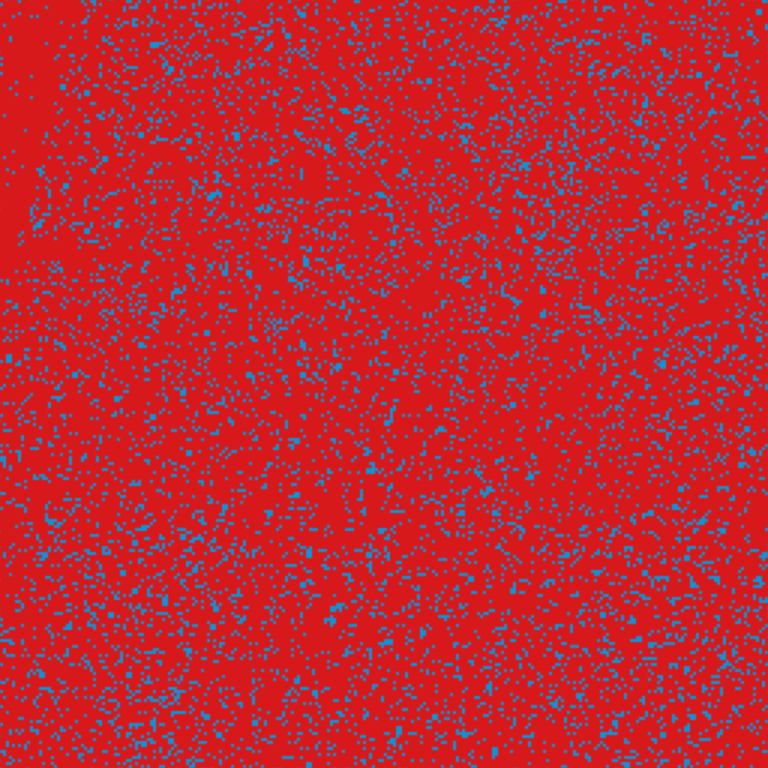
Write a Shadertoy shader that draws this texture.

```glsl
const vec3 RED = vec3(0.847, 0.098, 0.110);
const vec3 BLUE = vec3(0.060, 0.577, 0.830);
const float CELLS = 256.0;          // grid cells across the canvas
const float EDGE_WIDTH = 0.6;       // softness of a cell border, in cells
const float SINGLE_SHARE = 0.104;   // chance of a lone speck
const float DASH_SHARE = 0.022;     // chance of a two-cell dash
const float BLOCK_SHARE = 0.007;    // chance of a two-by-two block
const float PATCH_SCALE = 11.0;     // density patches across the canvas
const float PATCH_CONTRAST = 0.8;
const float WEDGE_TOP = 0.104;      // width of the sparse corner at the top
const float WEDGE_FOOT = 0.60;      // height where the sparse corner ends
const float WEDGE_DENSITY = 0.2;

// Integer hash of a lattice point, in 0..1
float hash(vec2 cell, uint seed) {
    uvec2 q = uvec2(ivec2(cell) + 1024);
    uint h = q.x * 1664525u + q.y * 22695477u + seed * 747796405u;
    h = (h ^ (h >> 16)) * 2246822519u;
    h = (h ^ (h >> 13)) * 3266489917u;
    h ^= h >> 16;
    return float(h >> 8) / 16777216.0;
}

float valueNoise(vec2 p) {
    vec2 i = floor(p);
    vec2 f = smoothstep(0.0, 1.0, p - i);
    float low = mix(hash(i, 1u), hash(i + vec2(1, 0), 1u), f.x);
    float high = mix(hash(i + vec2(0, 1), 1u), hash(i + vec2(1, 1), 1u), f.x);
    return mix(low, high, f.y);
}

// Relative speck density: soft patches and a sparse upper left corner
float densityAt(vec2 uv) {
    float patches = 1.0 + PATCH_CONTRAST * (valueNoise(uv * PATCH_SCALE) - 0.5);
    float border = WEDGE_TOP * (uv.y - WEDGE_FOOT) / (1.0 - WEDGE_FOOT);
    return patches * (uv.x < border ? WEDGE_DENSITY : 1.0);
}

// 1 where a grid cell is blue
float speck(vec2 cell) {
    float density = densityAt((cell + 0.5) / CELLS);
    float rowShift = floor(2.0 * hash(vec2(0.0, cell.y), 2u));
    vec2 dash = vec2(floor((cell.x + rowShift) * 0.5), cell.y);
    vec2 block = floor(cell * 0.5);
    bool blue = hash(cell, 3u) < SINGLE_SHARE * density
             || hash(dash, 4u) < DASH_SHARE * density
             || hash(block, 5u) < BLOCK_SHARE * density;
    return blue ? 1.0 : 0.0;
}

void mainImage(out vec4 fragColor, in vec2 fragCoord) {
    vec2 p = fragCoord / iResolution.y * CELLS - 0.5;
    vec2 cell = floor(p);

    // Blend the four nearest cells across a narrow border
    vec2 t = clamp((p - cell - 0.5) / EDGE_WIDTH + 0.5, 0.0, 1.0);
    float lower = mix(speck(cell), speck(cell + vec2(1, 0)), t.x);
    float upper = mix(speck(cell + vec2(0, 1)), speck(cell + vec2(1, 1)), t.x);

    fragColor = vec4(mix(RED, BLUE, mix(lower, upper, t.y)), 1.0);
}
```
